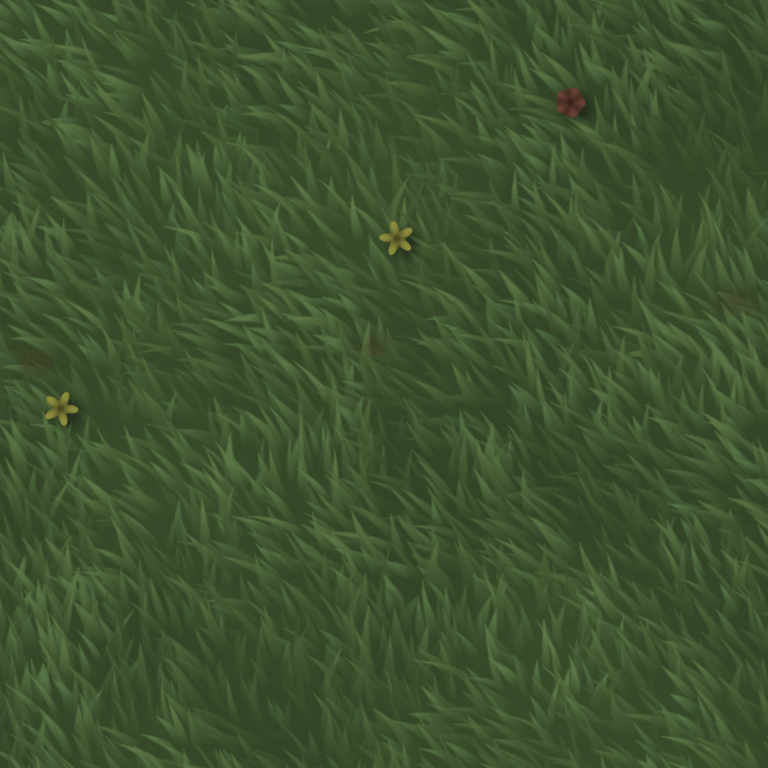
Write a WebGL 1 fragment shader that draws this texture.

```glsl
precision highp float;
uniform vec2 u_resolution;

#define CELLS 37.0        // grass cells across the canvas
#define BLADE_LENGTH 2.7  // in cells
#define BLADE_WIDTH 0.28  // half width in cells
#define SOFTNESS 0.09     // edge blur in cells
#define LEAN 0.44         // mean lean to the left, radians
#define LEAN_SWAY 0.85    // change of lean between clumps
#define CLUMP_SCALE 0.29  // clump frequency per cell
#define OCCLUSION 0.10    // darkening around each blade
#define FLOWER_RADIUS 0.023

const vec3 SHADE_GREEN = vec3(0.192, 0.260, 0.142);
const vec3 TIP_GREEN = vec3(0.335, 0.442, 0.262);
const vec3 SOIL = vec3(0.250, 0.235, 0.125);
const vec3 YELLOW = vec3(0.54, 0.54, 0.24);
const vec3 RUST = vec3(0.40, 0.25, 0.20);

vec2 hash2(vec2 p) {
  vec3 q = fract(p.xyx * vec3(0.1031, 0.1030, 0.0973));
  q += dot(q, q.yzx + 33.33);
  return fract((q.xx + q.yz) * q.zy);
}

vec2 noise2(vec2 p) {
  vec2 i = floor(p), f = fract(p);
  f = f * f * (3.0 - 2.0 * f);
  return mix(mix(hash2(i), hash2(i + vec2(1.0, 0.0)), f.x),
             mix(hash2(i + vec2(0.0, 1.0)), hash2(i + 1.0), f.x), f.y);
}

// Paints one curved, leaf-shaped blade over the colour below it
vec3 paintBlade(vec3 under, vec2 fromRoot, vec2 clump, vec2 rndA, vec2 rndB) {
  float angle = LEAN + LEAN_SWAY * (clump.x - 0.5) + 0.75 * (rndA.x - 0.5);
  float len = BLADE_LENGTH * (0.72 + 0.5 * rndA.y);
  vec2 dir = vec2(-sin(angle), cos(angle));
  float t = dot(fromRoot, dir) / len;
  if (t < 0.0 || t > 1.0) return under;

  float bend = 0.7 * (rndB.x - 0.35);
  float across = dot(fromRoot, vec2(dir.y, -dir.x)) + bend * t * t * len;
  float taper = (1.0 - pow(t, 2.0)) * (0.6 + 0.4 * smoothstep(0.0, 0.45, t));
  float halfWidth = BLADE_WIDTH * (0.65 + 0.6 * fract(rndA.x * 7.0)) * taper;
  float outside = abs(across) - halfWidth;
  float rise = smoothstep(0.0, 0.4, t);
  float opacity = 0.55 + 0.42 * smoothstep(0.0, 0.6, fract(rndB.y * 5.0));
  float cover = opacity * rise * (1.0 - smoothstep(-SOFTNESS, SOFTNESS, outside));
  float halo = rise * (1.0 - t * t) * (1.0 - smoothstep(0.0, 0.4, outside));
  under = mix(under, SHADE_GREEN, OCCLUSION * halo);

  // Dark foot, lit tip, one side of the rib a little brighter
  float light = pow(t, 1.1) * (0.42 + 0.85 * rndB.y) * (0.66 + 0.86 * clump.y);
  light += 0.12 * t * smoothstep(-0.14, 0.14, across);
  vec3 blade = mix(SHADE_GREEN, TIP_GREEN, min(light, 1.1));
  blade += (rndA.y - 0.5) * t * vec3(0.03, 0.0, -0.015);
  return mix(under, blade, cover);
}

// Rows run from far to near so that near blades overlap far ones
vec3 grass(vec2 p) {
  vec3 col = mix(SHADE_GREEN, TIP_GREEN, 0.12);
  vec2 home = floor(p);
  for (int row = 0; row < 5; row++) {
    for (int column = -2; column <= 4; column++) {
      vec2 cell = home + vec2(float(column), -float(row));
      vec2 clump = smoothstep(0.1, 0.9, noise2(cell * CLUMP_SCALE + 7.3));
      for (int k = 0; k < 2; k++) {
        vec2 seed = cell + 61.0 + 137.0 * float(k);
        vec2 root = cell + hash2(seed);
        col = paintBlade(col, p - root, clump, hash2(seed + 271.0), hash2(seed + 419.0));
      }
    }
  }
  return col * (0.95 + 0.11 * noise2(p * 0.15 + 3.0).x);
}

// Faint bare patches with ragged edges
vec3 addSoil(vec3 col, vec2 p) {
  float ragged = noise2(p * 55.0).x - 0.5;
  for (int i = 0; i < 3; i++) {
    vec2 center = hash2(vec2(float(i) * 5.0 + 3.0, 29.0));
    float d = length((p - center) * vec2(1.0, 1.4)) + 0.03 * ragged;
    col = mix(col, SOIL, 0.45 * (1.0 - smoothstep(0.005, 0.038, d)));
  }
  return col;
}

// Small five-petalled flowers, each with a soft shadow
vec3 addFlowers(vec3 col, vec2 p) {
  for (int i = 0; i < 3; i++) {
    float n = float(i);
    vec2 rnd = hash2(vec2(n * 11.0 + 2.0, 83.0));
    vec2 center = vec2((n + 0.2 + 0.6 * rnd.x) / 3.0, 0.12 + 0.78 * rnd.y);
    vec2 q = (p - center) / FLOWER_RADIUS;
    float r = length(q);
    float isRust = step(1.5, n);
    float petal = 0.5 + 0.5 * cos(5.0 * atan(q.y, q.x + 1e-5) + 6.0 * rnd.x);
    float edge = mix(0.45 + 0.55 * petal, 0.74 + 0.12 * petal, isRust);
    col *= 1.0 - 0.35 * (1.0 - smoothstep(0.3, 1.3, length(q - vec2(0.4, -0.3))));
    vec3 tint = mix(YELLOW, RUST, isRust) * (0.72 + 0.3 * petal * smoothstep(0.1, 0.7, r));
    tint *= 0.75 + 0.25 * smoothstep(0.1, 0.3, r);
    col = mix(col, tint, 1.0 - smoothstep(-0.08, 0.08, r - edge));
  }
  return col;
}

void main() {
  vec2 p = gl_FragCoord.xy / min(u_resolution.x, u_resolution.y);
  vec3 col = addSoil(grass(p * CELLS), p);
  gl_FragColor = vec4(addFlowers(col, p), 1.0);
}
```
